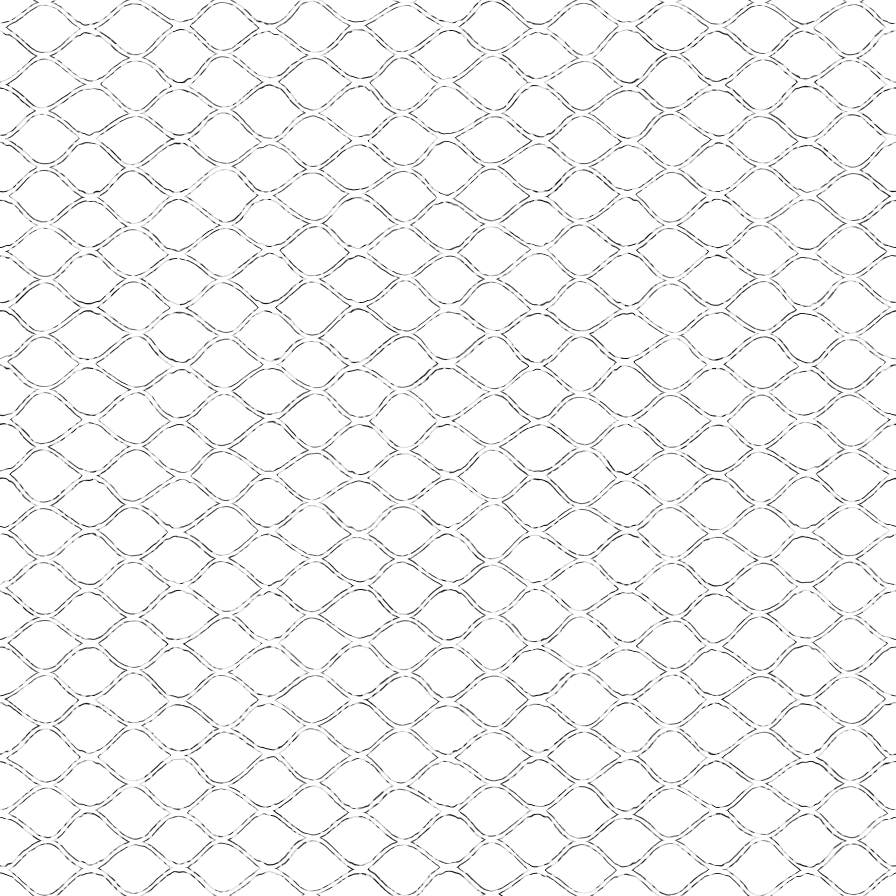
This pattern is drawn by a WebGL 1 fragment shader. Its source:

```glsl
precision highp float;
// Hand-inked wire netting: staggered rounded diamonds of outlined strands joined by knots.

uniform vec2 u_resolution;

const float TAU = 6.2831853;

float hash(vec2 p) {
    return fract(sin(dot(p, vec2(127.1, 311.7))) * 43758.5);
}

// Value noise on a lattice of count cells that wraps at the canvas edges
float wrapNoise(vec2 uv, vec2 count, float seed) {
    vec2 p = uv * count;
    vec2 cell = floor(p);
    vec2 f = p - cell;
    f = f * f * (3.0 - 2.0 * f);
    vec2 lo = mod(cell, count);
    vec2 hi = mod(cell + 1.0, count);
    float bottom = mix(hash(lo + seed), hash(vec2(hi.x, lo.y) + seed), f.x);
    float top = mix(hash(vec2(lo.x, hi.y) + seed), hash(hi + seed), f.x);
    return mix(bottom, top, f.y);
}

// Share of a pixel covered by a line, exact even when thinner than a pixel
float lineCoverage(float dist, float halfWidth, float pixel) {
    float covered = min(dist + 0.5 * pixel, halfWidth) - max(dist - 0.5 * pixel, -halfWidth);
    return clamp(covered / pixel, 0.0, 1.0);
}

void main() {
    vec2 uv = gl_FragCoord.xy / u_resolution;
    float pixel = 1.0 / min(u_resolution.x, u_resolution.y);

    // Ten by sixteen meshes, with each joint pulled slightly off its place
    vec2 repeats = vec2(10.0, 16.0);
    vec2 pull = vec2(wrapNoise(uv, repeats * 2.0, 3.0), wrapNoise(uv, repeats * 2.0, 17.0)) - 0.5;
    vec2 mesh = uv * repeats + pull * vec2(0.07, 0.10);

    // Mirrored wavy strands that meet at their crests
    float height = abs(fract(mesh.y) - 0.5);
    float strand = 0.25 - 0.235 * cos(TAU * mesh.x);
    float slope = 0.235 * TAU * sin(TAU * mesh.x) * repeats.x / repeats.y;
    float dist = abs(height - strand) / repeats.y / sqrt(1.0 + slope * slope);

    // Thick knots on whole columns, slimmer necks on half columns
    float across = abs(fract(mesh.x + 0.5) - 0.5);
    float knot = 1.0 - smoothstep(0.08, 0.13, across);
    float neck = smoothstep(0.40, 0.45, across);
    float wobble = wrapNoise(uv, vec2(160.0), 41.0) - 0.5;
    float halfWire = 0.0022 + 0.0011 * knot + 0.0004 * neck + wobble * (0.0008 + 0.0014 * knot);

    // Broken ink along both edges, fading from stretch to stretch
    float grain = smoothstep(0.22, 0.62, wrapNoise(uv, vec2(256.0), 67.0));
    float fade = 0.65 + 0.35 * wrapNoise(uv, repeats * 4.0, 89.0);
    float ink = mix(0.2, 1.0, grain) * fade * (1.0 + 0.2 * knot - 0.2 * neck);
    float edge = lineCoverage(abs(dist - halfWire), 0.0006, pixel);

    gl_FragColor = vec4(vec3(1.0 - 0.95 * edge * min(ink, 1.0)), 1.0);
}
```
